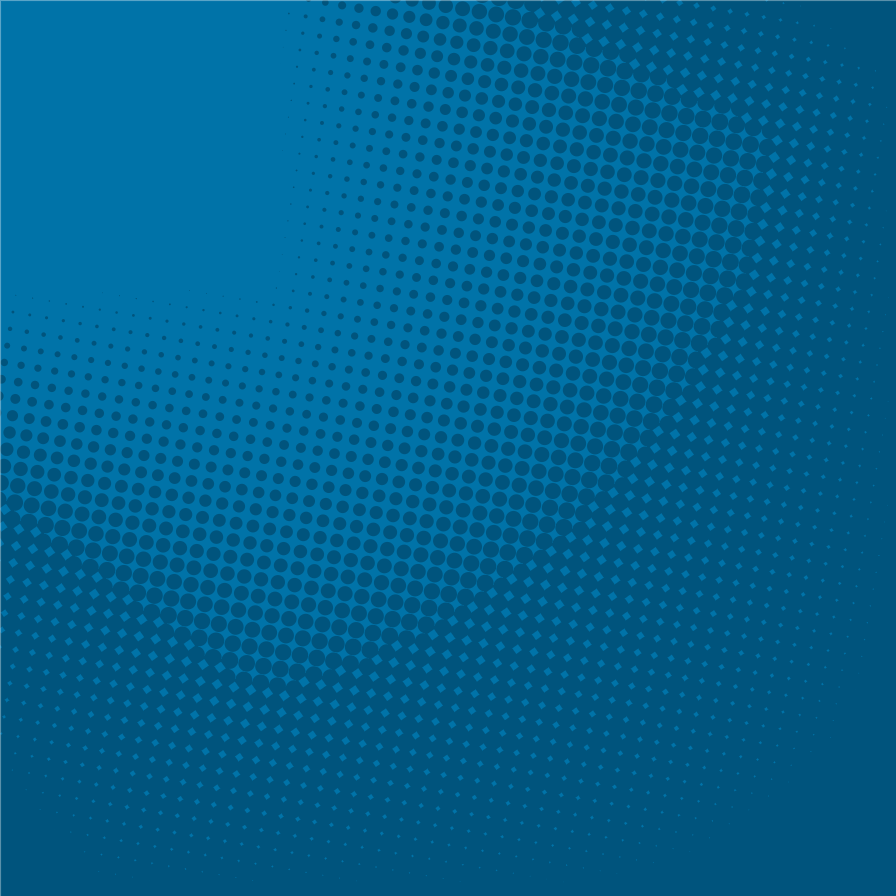
Give the GLSL for this background, as a Shadertoy shader.

```glsl
// Two-tone blue halftone: dark dots on a tilted lattice grow away from the
// upper left corner until they touch, then merge and leave light diamonds that
// shrink to nothing. Three nested outlines set the size of dots and diamonds.

#define LIGHT_BLUE vec3(0.0, 0.45, 0.66)
#define DARK_BLUE vec3(0.0, 0.33, 0.49)
#define CELL 0.01902
#define TILT 0.1697
#define LATTICE_ORIGIN vec2(0.5147, 0.3568)
#define CLEAR_CORNER vec2(0.3125, 0.322)
#define TOUCH_CENTER vec2(0.130, 0.039)
#define TOUCH_RADIUS 0.746
#define SOLID_CORNER vec2(0.992, 0.985)
#define GAP_SIZE 0.34
#define GAP_DECAY 0.7
#define RIM_WIDTH 0.0012

float smoothMax(float a, float b) {
    const float blend = 0.02;
    float h = max(blend - abs(a - b), 0.0) / blend;
    return max(a, b) + 0.25 * h * h * blend;
}

// Signed distance to a quadrant that ends at a rounded corner.
float quadrant(vec2 q, vec2 corner, float rounding) {
    vec2 d = q - corner + rounding;
    return length(max(d, 0.0)) + min(max(d.x, d.y), 0.0) - rounding;
}

float halfPlane(vec2 q, vec2 point, vec2 normal) {
    return dot(q - point, normal);
}

// Outline where neighbouring dots touch: a disc trimmed at top and left.
float touchOutline(vec2 q) {
    float d = length(q - TOUCH_CENTER) - TOUCH_RADIUS;
    d = smoothMax(d, halfPlane(q, vec2(0.57, 0.0), vec2(0.464, -0.886)));
    return smoothMax(d, halfPlane(q, vec2(0.0, 0.5625), vec2(-0.590, 0.808)));
}

// Outline beyond which the gaps are closed.
float solidOutline(vec2 q) {
    float d = quadrant(q, SOLID_CORNER, 0.37);
    d = smoothMax(d, halfPlane(q, vec2(0.89, 0.0), vec2(0.625, -0.781)));
    return smoothMax(d, halfPlane(q, vec2(0.0, 0.86), vec2(-0.743, 0.669)));
}

// Dot radius in cells, 0.5 where dots touch; wide bands grow faster at first.
float dotRadius(vec2 q) {
    float clearDist = quadrant(q, CLEAR_CORNER, 0.03);
    if (clearDist <= 0.0) return -1.0;
    float band = clearDist + max(-touchOutline(q), 0.0);
    float growth = clamp(0.88 - 1.3 * (band - 0.24), 0.56, 0.88);
    return 0.5 * pow(clearDist / band, growth);
}

// Half diagonal of a light diamond in cells, given the touch distance.
float gapExtent(vec2 q, float touchDist) {
    float room = -solidOutline(q);
    if (room <= 0.0) return -1.0;
    return GAP_SIZE * pow(room / (room + touchDist), GAP_DECAY);
}

void mainImage(out vec4 fragColor, in vec2 fragCoord) {
    // Canvas units, with y measured down from the top edge.
    vec2 q = fragCoord / iResolution.y;
    q.y = 1.0 - q.y;

    // Tilted lattice coordinates, one unit per dot.
    vec2 axisX = vec2(cos(TILT), sin(TILT));
    mat2 tilt = mat2(axisX, vec2(-axisX.y, axisX.x));
    vec2 cellPos = (q - LATTICE_ORIGIN) * tilt / CELL;
    vec2 base = floor(cellPos);

    // Each cell spans four dots and has one gap in its middle.
    vec2 gapNode = base + 0.5;
    vec2 gapCenter = LATTICE_ORIGIN + CELL * (tilt * gapNode);
    float touchDist = touchOutline(gapCenter);
    float dist = 1e3;
    if (touchDist > 0.0) {
        // Merged dots: dark outside the diamond.
        vec2 d = abs(cellPos - gapNode);
        dist = (gapExtent(gapCenter, touchDist) - d.x - d.y) * 0.7071;
    } else {
        // Separate dots: union of the four corners.
        for (int j = 0; j < 2; j++) {
            for (int i = 0; i < 2; i++) {
                vec2 node = base + vec2(i, j);
                vec2 center = LATTICE_ORIGIN + CELL * (tilt * node);
                dist = min(dist, length(cellPos - node) - dotRadius(center));
            }
        }
    }

    // Blend across one pixel at the edges.
    float pixel = 1.0 / iResolution.y;
    float ink = clamp(0.5 - dist * CELL / pixel, 0.0, 1.0);
    vec3 color = mix(LIGHT_BLUE, DARK_BLUE, ink);

    // Thin pale rim along the left and top edges.
    float rim = clamp((RIM_WIDTH - min(q.x, q.y)) / pixel + 0.5, 0.0, 1.0);
    color = mix(color, vec3(1.0), 0.35 * rim);
    fragColor = vec4(color, 1.0);
}
```
